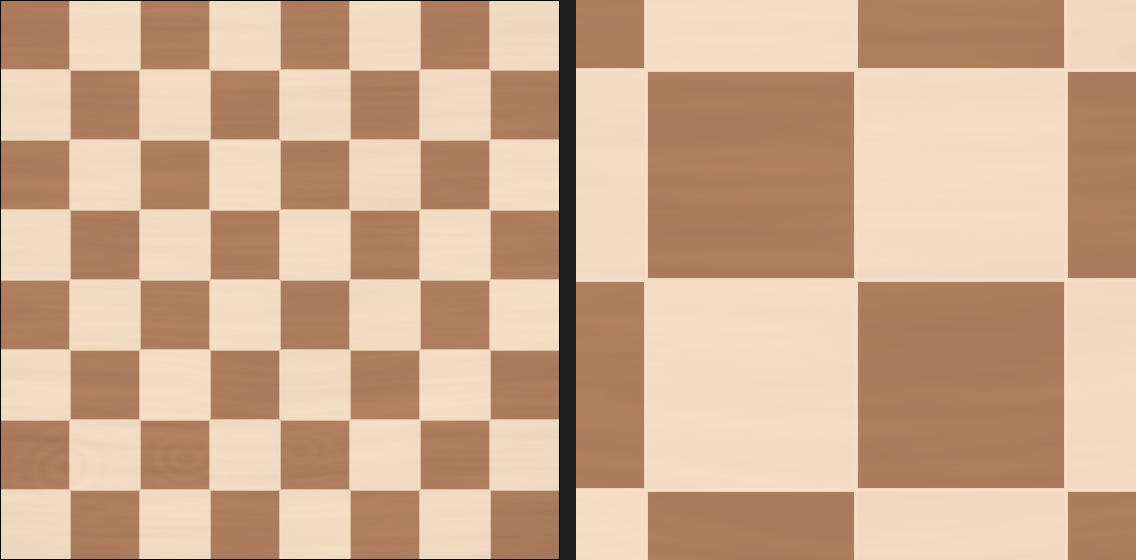
Left: the whole. Right: its middle third, enlarged.
Write a Shadertoy shader that draws this pattern.

```glsl
#define CELLS 8.0
#define SEAM_HALF 0.0011
#define BORDER 0.0016
#define DARK_WOOD vec3(0.675, 0.485, 0.365)
#define LIGHT_WOOD vec3(0.944, 0.860, 0.760)
#define SEAM_COLOR vec3(0.955, 0.865, 0.765)
#define DARK_GRAIN 0.10
#define LIGHT_GRAIN 0.042
#define CELL_TONE 0.012
#define KNOTS 3
#define TAU 6.2831853

float hash(vec2 p) {
    return fract(sin(dot(p, vec2(127.1, 311.7))) * 43758.5453);
}

// Value noise whose lattice wraps after a whole number of cells
float tileNoise(vec2 uv, vec2 period) {
    vec2 p = uv * period;
    vec2 i = floor(p);
    vec2 f = fract(p);
    f = f * f * (3.0 - 2.0 * f);
    vec2 a = mod(i, period);
    vec2 b = mod(i + 1.0, period);
    return mix(mix(hash(a), hash(vec2(b.x, a.y)), f.x),
               mix(hash(vec2(a.x, b.y)), hash(b), f.x), f.y);
}

// Growth rings around a row of knots that fade to the right
float knotRings(vec2 uv) {
    float rings = 0.0;
    float wobble = tileNoise(uv, vec2(14.0));
    for (int k = 0; k < KNOTS; k++) {
        float n = float(k);
        vec2 center = vec2(0.12 + 0.21 * n, 0.165 + 0.015 * n);
        vec2 d = fract(uv - center + 0.5) - 0.5;
        float r = length(d * vec2(1.0, 1.15 + 0.3 * n));
        float fade = exp(-r * r * 130.0) / (1.0 + 0.35 * n);
        rings += fade * sin(r * 210.0 + 5.0 * wobble);
    }
    return rings;
}

// Horizontal fibres, straight above and wavier near the knots
float woodGrain(vec2 uv) {
    float wavy = pow(0.5 + 0.5 * cos(TAU * (uv.y - 0.23)), 4.0);
    float bend = tileNoise(uv, vec2(4.0, 5.0)) - 0.5;
    vec2 q = uv + vec2(0.0, bend * mix(0.012, 0.07, wavy));
    float broad = tileNoise(q, vec2(3.0, 44.0)) - 0.5;
    float fine = tileNoise(q, vec2(7.0, 130.0)) - 0.5;
    float fibre = tileNoise(q, vec2(24.0, 256.0)) - 0.5;
    float cloud = tileNoise(uv, vec2(6.0, 9.0)) - 0.5;
    return broad * mix(0.25, 0.5, wavy) + fine * 0.4 + fibre * 0.15
         + cloud * 0.22 + knotRings(uv) * 0.22;
}

void mainImage(out vec4 fragColor, in vec2 fragCoord) {
    vec2 uv = fragCoord / iResolution.xy;
    float halfPixel = 0.5 / min(iResolution.x, iResolution.y);

    // Checkered squares, light at the lower left
    vec2 cell = floor(uv * CELLS);
    float isDark = mod(cell.x + cell.y, 2.0);
    vec3 color = mix(LIGHT_WOOD, DARK_WOOD, isDark);

    // Grain runs across the board, tone shifts from square to square
    float tone = (hash(cell + 3.0) - 0.5) * CELL_TONE;
    color *= 1.0 + woodGrain(uv) * mix(LIGHT_GRAIN, DARK_GRAIN, isDark) + tone;

    // Pale seams between squares
    vec2 toSeam = abs(fract(uv * CELLS + 0.5) - 0.5) / CELLS;
    float seamDist = min(toSeam.x, toSeam.y);
    float seam = 1.0 - smoothstep(SEAM_HALF - halfPixel, SEAM_HALF + halfPixel, seamDist);
    color = mix(color, SEAM_COLOR, seam);

    // Thin black frame
    vec2 toEdge = min(uv, 1.0 - uv);
    float edgeDist = min(toEdge.x, toEdge.y);
    float frame = 1.0 - smoothstep(BORDER - halfPixel, BORDER + halfPixel, edgeDist);
    color = mix(color, vec3(0.0), frame);

    fragColor = vec4(color, 1.0);
}
```
